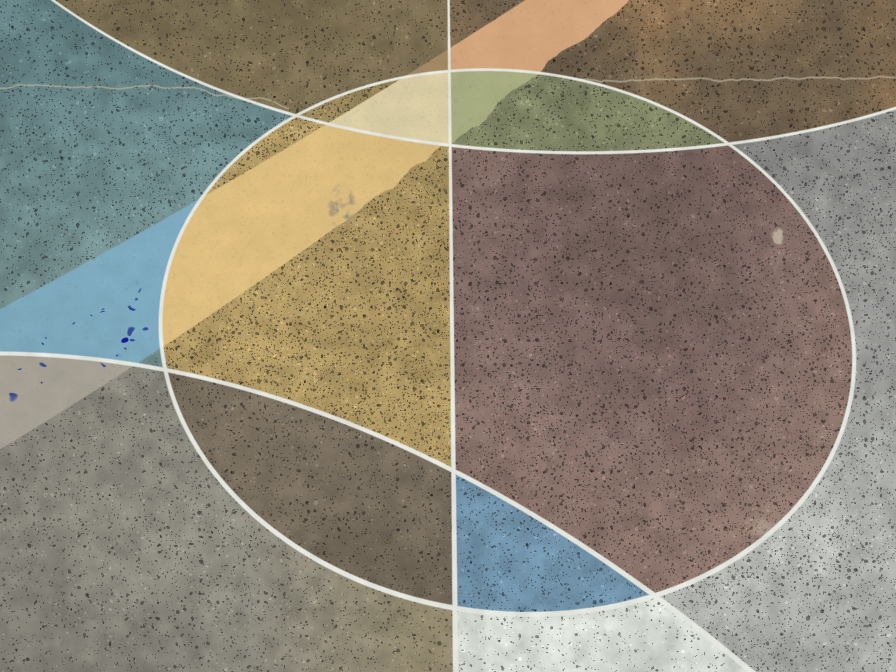
This texture is drawn by a Shadertoy shader. Its source:

```glsl
// Ground terrazzo: white inlaid curves divide a floor into tinted fields.
// Signed distances to an ellipse, two arcs, a line and a diagonal band pick
// each tint; jittered cell chips, value noise, cracks and flecks add wear.

float hash(vec2 p) {
    return fract(sin(dot(p, vec2(127.1, 311.7))) * 43758.5453);
}

float noise(vec2 p) {
    vec2 i = floor(p), f = fract(p);
    f = f * f * (3.0 - 2.0 * f);
    return mix(mix(hash(i), hash(i + vec2(1, 0)), f.x),
               mix(hash(i + vec2(0, 1)), hash(i + vec2(1, 1)), f.x), f.y);
}

float fbm(vec2 p) {
    float sum = 0.0, amp = 0.5;
    for (int i = 0; i < 5; i++) {
        sum += amp * noise(p);
        p = mat2(1.6, 1.2, -1.2, 1.6) * p + 7.3;
        amp *= 0.5;
    }
    return sum;
}

// Turns an implicit function into a distance in canvas heights
float toDistance(float f) {
    return f / max(length(vec2(dFdx(f), dFdy(f))) * iResolution.y, 1e-4);
}

float side(float d) {
    float aa = 1.0 / iResolution.y;
    return smoothstep(-aa, aa, d);
}

float blob(vec2 p, vec2 center, vec2 radius) {
    return smoothstep(1.2, 0.6, length((p - center) / radius));
}

// Lays irregular dark and pale stone chips over a colour
vec3 addChips(vec3 col, vec2 p, float density, float strength) {
    for (int i = 0; i < 4; i++) {
        float k = float(i), scale = 82.0 * pow(1.4, k);
        vec2 q = mat2(cos(k), sin(k), -sin(k), cos(k)) * p * scale + 31.0 * k;
        vec2 id = floor(q);
        float kind = hash(id + 9.2), turn = 6.28 * hash(id + 4.7);
        vec2 jitter = 0.3 + 0.4 * vec2(hash(id), hash(id + 17.1));
        vec2 d = fract(q) - jitter;
        d = mat2(cos(turn), sin(turn), -sin(turn), cos(turn)) * d;
        d.x *= 1.0 + hash(id + 2.9);
        float r = 0.10 + 0.17 * hash(id + 5.3);
        float aa = 0.7 * scale / iResolution.y;
        float chip = smoothstep(aa, -aa, length(d) + 0.12 * (noise(q * 4.0) - 0.5) - r);
        chip *= step(hash(id + 23.4), density) * strength;
        vec3 stone = kind > 0.82 ? col * 1.1 + 0.09 : col * 0.35 + 0.08 * kind;
        col = mix(col, stone, 0.8 * chip);
    }
    return col;
}

void mainImage(out vec4 fragColor, in vec2 fragCoord) {
    vec2 p = fragCoord / iResolution.y;
    float x = p.x, y = p.y;
    float cloud = fbm(p * 5.0), grit = fbm(p * 45.0);

    // Boundaries
    vec2 e = (p - vec2(0.755, 0.491)) / vec2(0.515, 0.4045);
    float ring = toDistance(1.0 - dot(e, e) - 0.13 * e.x * e.y);
    float u = (x - 0.868) * (x - 0.868);
    float upperArc = toDistance(y - 0.7726 - 0.278 * u - 0.139 * u * u);
    float lowerArc = toDistance(0.474 - 0.008 * x - 0.3715 * x * x - y);
    float axis = x - 0.678 + 0.0104 * y;
    float bandTop = toDistance(0.540 + 0.53 * x + 0.075 * x * x - y);
    float bandBase = toDistance(y - 0.3316 - 0.60 * x - 0.121 * x * x);
    float chipped = 0.02 * (fbm(p * 22.0) - 0.5) * smoothstep(0.46, 0.56, x);
    float inside = side(ring), upper = side(upperArc), lower = side(lowerArc);
    float right = side(axis), band = side(min(bandTop, bandBase + chipped));

    // Fields outside the ring
    vec3 teal = mix(vec3(0.46, 0.56, 0.56), vec3(0.38, 0.49, 0.50), smoothstep(0.5, 1.0, y));
    teal = mix(teal, vec3(0.49, 0.66, 0.74), band);
    vec3 grey = mix(vec3(0.68, 0.69, 0.67), vec3(0.56, 0.56, 0.55), smoothstep(0.1, 0.75, y));
    vec3 outer = mix(teal, grey, right);
    vec3 rust = mix(vec3(0.45, 0.39, 0.31), vec3(0.54, 0.44, 0.32), smoothstep(0.3, 0.7, cloud));
    vec3 topOuter = mix(mix(vec3(0.49, 0.44, 0.33), vec3(0.64, 0.54, 0.39), band),
                        mix(rust, vec3(0.83, 0.65, 0.49), band), right);
    vec3 stone = mix(vec3(0.54, 0.53, 0.49), vec3(0.60, 0.56, 0.45), smoothstep(0.3, 0.7, x));
    stone = mix(stone, vec3(0.65, 0.63, 0.58), band);
    vec3 lowOuter = mix(stone, vec3(0.84, 0.86, 0.83), right);
    outer = mix(mix(outer, topOuter, upper), lowOuter, lower);

    // Fields inside the ring
    vec3 gold = mix(vec3(0.68, 0.59, 0.39), vec3(0.86, 0.74, 0.50), band);
    float shade = exp(-9.0 * dot(p - vec2(0.94, 0.57), p - vec2(0.94, 0.57)));
    vec3 mauve = mix(vec3(0.56, 0.47, 0.43), vec3(0.47, 0.39, 0.37), shade);
    vec3 inner = mix(gold, mauve, right);
    vec3 topInner = mix(mix(vec3(0.60, 0.53, 0.36), vec3(0.86, 0.81, 0.65), band),
                        mix(vec3(0.53, 0.55, 0.42), vec3(0.66, 0.68, 0.51), band), right);
    vec3 lowInner = mix(vec3(0.46, 0.42, 0.36), vec3(0.44, 0.57, 0.66), right);
    inner = mix(mix(inner, topInner, upper), lowInner, lower);
    vec3 col = mix(outer, inner, inside);

    // Mottling, worn patches and chips
    float rough = 1.0 - 0.93 * band;
    col *= 1.0 + (0.28 * (cloud - 0.48) + 0.28 * (grit - 0.48)) * mix(0.2, 1.0, rough);
    float worn = blob(p, vec2(0.507, 0.692) + 0.03 * (cloud - 0.5), vec2(0.022, 0.03));
    col = mix(col, vec3(0.62, 0.57, 0.48), worn * smoothstep(0.35, 0.5, grit));
    float density = 0.24 + 0.22 * inside * (1.0 - lower) * (1.0 - 0.5 * right);
    density += 0.08 * right * (1.0 - inside) + 0.25 * (cloud - 0.5);
    density -= 0.18 * lower * right * (1.0 - inside);
    col = addChips(col, p, density, 0.8 * rough);
    vec2 warp = p + 0.012 * (vec2(noise(p * 70.0), noise(p * 70.0 + 9.0)) - 0.5);
    float scuff = blob(warp, vec2(1.158, 0.647), vec2(0.009, 0.010))
                + 0.5 * blob(warp, vec2(1.137, 0.21), vec2(0.020, 0.016));
    col = mix(col, vec3(0.77, 0.72, 0.65), 0.8 * scuff);

    // Hairline cracks
    float wobble = 0.014 * (fbm(vec2(x * 28.0, 3.0)) - 0.5);
    float leftCrack = abs(y - 0.871 + 0.55 * pow(max(x - 0.2, 0.0), 2.0) - wobble);
    float rightCrack = abs(y - 0.883 - wobble);
    float crack = side(0.0012 - leftCrack) * side(0.43 - x) + side(0.0013 - rightCrack) * side(x - 0.85);
    col = mix(col, vec3(0.74, 0.72, 0.63), 0.65 * crack * (1.0 - inside));

    // Blue flecks near the left edge
    for (int i = 0; i < 22; i++) {
        float k = float(i), size = 0.0015 + 0.003 * pow(hash(vec2(k, 8.0)), 3.0);
        vec2 c = vec2(0.01 + 0.22 * hash(vec2(k, 1.0)), 0.0);
        c.y = 0.40 + 0.55 * c.x + 0.09 * (hash(vec2(k, 5.0)) - 0.3);
        col = mix(col, vec3(0.14, 0.21, 0.55), 0.8 * side(size - length((warp - c) * vec2(0.8, 1.2))));
    }
    col = mix(col, vec3(0.08, 0.12, 0.58), side(0.006 - length(warp - vec2(0.188, 0.494))));

    // White inlay strips, thinner toward the top
    float strip = min(min(abs(ring), abs(axis)), min(abs(upperArc), abs(lowerArc)));
    float inlay = side(mix(0.0041, 0.0018, y) - strip);
    col = mix(col, vec3(0.90, 0.91, 0.88) * (0.93 + 0.12 * grit), inlay);
    fragColor = vec4(clamp(col, 0.0, 1.0), 1.0);
}
```
